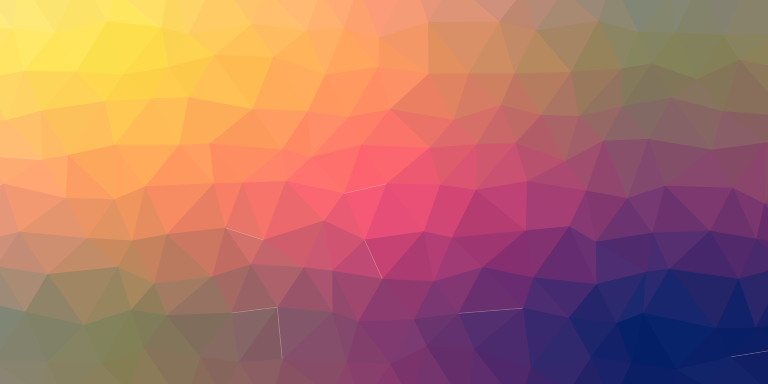
This background is drawn by a Shadertoy shader. Its source:

```glsl
// Low-poly mosaic of jittered triangles, tinted by a crossed sunset gradient.

const vec2 CELL = vec2(0.125, 0.108);       // lattice spacing, in canvas heights
const vec2 LATTICE_ORIGIN = vec2(0.02, 0.07);
const float JITTER = 0.62;                  // below 1.0 keeps triangles unfolded
const float SEAM_CHANCE = 0.025;
const vec3 SEAM_COLOR = vec3(1.0, 0.82, 0.72);

float hash(vec2 p) {
    return fract(sin(dot(p, vec2(127.1, 311.7))) * 43758.5);
}

// Sunset ramp: pale yellow, yellow, orange, pink, purple, navy, indigo
vec3 sunset(float t) {
    vec3 stops[7] = vec3[7](
        vec3(1.00, 0.91, 0.50), vec3(1.00, 0.88, 0.27), vec3(1.00, 0.62, 0.37),
        vec3(1.00, 0.33, 0.46), vec3(0.54, 0.19, 0.45), vec3(0.01, 0.14, 0.42),
        vec3(0.08, 0.12, 0.39));
    float s = clamp(t, 0.0, 1.0) * 6.0;
    int k = int(min(floor(s), 5.0));
    return mix(stops[k], stops[k + 1], s - float(k));
}

// The ramp runs rightward and downward; both runs are averaged
vec3 gradient(vec2 p, float aspect) {
    return 0.5 * (sunset(p.x / aspect) + sunset(1.0 - p.y));
}

// Vertex of the lattice, odd rows shifted by half a cell
vec2 vertex(vec2 id) {
    vec2 jitter = vec2(hash(id), hash(id + 57.3)) - 0.5;
    vec2 stagger = vec2(0.5 * mod(id.y, 2.0), 0.0);
    return LATTICE_ORIGIN + (id + stagger + JITTER * jitter) * CELL;
}

// Signed distance to the line ab, positive on its left
float edgeDistance(vec2 p, vec2 a, vec2 b) {
    vec2 e = normalize(b - a);
    return e.x * (p.y - a.y) - e.y * (p.x - a.x);
}

// Flat triangle colour weighted by coverage, with a rare pale seam
vec4 facet(vec2 p, vec2 a, vec2 b, vec2 c, float aspect, float pixel) {
    float side = edgeDistance(p, b, c);
    float inside = min(side, min(edgeDistance(p, a, b), edgeDistance(p, c, a)));
    float coverage = clamp(inside / pixel + 0.5, 0.0, 1.0);
    vec2 center = (a + b + c) / 3.0;
    vec3 color = gradient(center, aspect);
    color += 0.025 * (hash(center * 91.0) - 0.5);
    float hasSeam = step(hash(center * 37.0), SEAM_CHANCE);
    float seam = 1.0 - smoothstep(0.0, max(0.003, pixel), side);
    color = mix(color, SEAM_COLOR, 0.45 * hasSeam * seam);
    return vec4(color, 1.0) * coverage;
}

void mainImage(out vec4 fragColor, in vec2 fragCoord) {
    float pixel = 1.0 / iResolution.y;
    float aspect = iResolution.x / iResolution.y;
    vec2 p = fragCoord * pixel;
    vec2 home = floor((p - LATTICE_ORIGIN) / CELL);

    // Gather both triangles of every nearby cell
    vec4 sum = vec4(0.0);
    for (int j = -1; j <= 1; j++) {
        for (int i = -2; i <= 1; i++) {
            vec2 id = home + vec2(i, j);
            vec2 above = id + vec2(mod(id.y, 2.0), 1.0);
            vec2 a = vertex(id);
            vec2 b = vertex(id + vec2(1.0, 0.0));
            vec2 c = vertex(above);
            vec2 d = vertex(above + vec2(1.0, 0.0));
            sum += facet(p, a, b, c, aspect, pixel);
            sum += facet(p, b, d, c, aspect, pixel);
        }
    }
    fragColor = vec4(sum.rgb / max(sum.a, 0.001), 1.0);
}
```
